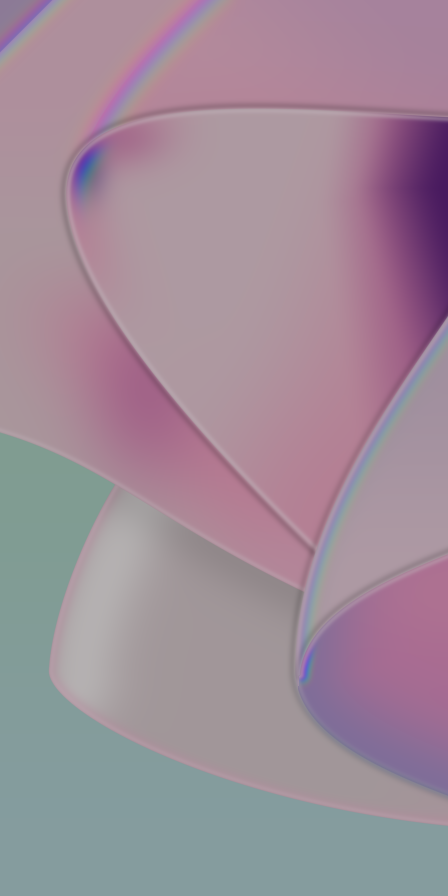
Reproduce this background procedurally as a Shadertoy shader.

```glsl
#define RIM_WIDTH 0.0065
#define RIM_LIGHT 0.45
#define SHADE_WIDTH 0.018
#define SHADE_DEPTH 0.16
#define SHEEN 0.20
#define SEARCH_STEPS 16
#define REFINE_STEPS 9

const vec3 MIST = vec3(0.66, 0.59, 0.61);
const vec3 ROSE = vec3(0.70, 0.54, 0.61);
const vec3 PINK = vec3(0.71, 0.48, 0.57);
const vec3 MAGENTA = vec3(0.61, 0.36, 0.52);
const vec3 VIOLET = vec3(0.28, 0.10, 0.37);
const vec3 LAVENDER = vec3(0.48, 0.43, 0.60);
const vec3 SILVER = vec3(0.72, 0.71, 0.71);
const vec3 PEARL = vec3(0.78, 0.72, 0.75);

vec2 cubic(vec2 a, vec2 b, vec2 c, vec2 d, float t, out vec2 tangent) {
    vec2 m = mix(b, c, t);
    vec2 u = mix(mix(a, b, t), m, t), v = mix(m, mix(c, d, t), t);
    tangent = v - u;
    return mix(u, v, t);
}

// Signed distance to a cubic curve, positive on its left side
float curve(vec2 p, vec2 a, vec2 b, vec2 c, vec2 d) {
    float best = 0.0, nearest = 1e3, h = 1.0 / float(SEARCH_STEPS);
    vec2 tangent;
    for (int i = 0; i <= SEARCH_STEPS; i++) {
        float t = float(i) * h, gap = distance(p, cubic(a, b, c, d, t, tangent));
        if (gap < nearest) { nearest = gap; best = t; }
    }
    for (int i = 0; i < REFINE_STEPS; i++) {
        h *= 0.5;
        float lo = max(best - h, 0.0), hi = min(best + h, 1.0);
        float dl = distance(p, cubic(a, b, c, d, lo, tangent));
        float dh = distance(p, cubic(a, b, c, d, hi, tangent));
        if (dl < nearest) { nearest = dl; best = lo; }
        if (dh < nearest) { nearest = dh; best = hi; }
    }
    vec2 q = p - cubic(a, b, c, d, best, tangent);
    return tangent.x * q.y - tangent.y * q.x < 0.0 ? -nearest : nearest;
}

float closer(float a, float b) { return abs(a) < abs(b) ? a : b; }
float bell(float x, float w) { return exp(-x * x / (w * w)); }
float glow(vec2 p, vec2 center, vec2 radius) {
    vec2 q = (p - center) / radius;
    return exp(-dot(q, q));
}
float cover(float d) {
    float aa = 0.8 / iResolution.x;
    return smoothstep(-aa, aa, d);
}
vec3 spectrum(float t) { return 0.5 + 0.5 * cos(6.2832 * (t + vec3(0.0, 0.33, 0.67))); }

// Soft shade beside an edge, topped by a thin pale rim
vec3 edge(vec3 col, float d, float strength) {
    col *= 1.0 - SHADE_DEPTH * strength * bell(d + 0.006, SHADE_WIDTH * 0.5);
    return mix(col, PEARL, RIM_LIGHT * strength * bell(d - 0.004, RIM_WIDTH));
}
vec3 iridescence(vec3 col, float d, float width, float amount) {
    return col + SHEEN * amount * bell(d, width) * (spectrum(0.35 + d / width * 0.35) - 0.5);
}

void mainImage(out vec4 fragColor, in vec2 fragCoord) {
    vec2 p = fragCoord / iResolution.xy * vec2(1.0, 2.0);

    // Outlines of the folded sheets
    float sheet = curve(p, vec2(-.026, 1.042), vec2(.234, .971), vec2(.339, .841), vec2(.682, .677));
    float fold = closer(
        curve(p, vec2(1.026, 1.737), vec2(.651, 1.755), vec2(.151, 1.818), vec2(.148, 1.57)),
        curve(p, vec2(.148, 1.57), vec2(.148, 1.375), vec2(.383, 1.083), vec2(.716, .76)));
    float petal = closer(
        curve(p, vec2(1.026, 1.333), vec2(.872, 1.102), vec2(.659, .828), vec2(.659, .503)),
        curve(p, vec2(.659, .503), vec2(.661, .359), vec2(.859, .276), vec2(1.026, .214)));
    float lip = curve(p, vec2(1.026, .773), vec2(.833, .698), vec2(.682, .62), vec2(.669, .495));
    float tailSide = curve(p, vec2(.273, .945), vec2(.182, .802), vec2(.115, .62), vec2(.109, .503));
    float tail = closer(tailSide,
        curve(p, vec2(.109, .503), vec2(.107, .411), vec2(.495, .203), vec2(1.026, .154)));
    float crease = curve(p, vec2(.469, 2.026), vec2(.313, 1.87), vec2(.234, 1.779), vec2(.172, 1.635));
    float corner = (p.x - p.y + 1.883) * 0.7071;

    // Teal backdrop
    vec3 col = mix(vec3(0.52, 0.61, 0.62), vec3(0.50, 0.61, 0.57), smoothstep(0.1, 1.0, p.y));

    // Grey tail with a silvery band
    vec3 grey = mix(vec3(0.63, 0.59, 0.60), SILVER, 0.85 * bell(tailSide - 0.075, 0.09));
    grey = mix(grey, ROSE, 0.35 * smoothstep(0.6, 1.1, p.x - p.y * 0.5));
    grey = mix(grey, ROSE, 0.6 * bell(tail, 0.02));
    grey *= 1.0 - 0.10 * bell(sheet, 0.07);
    col = mix(col, edge(grey, tail, 0.6), cover(tail));

    // Wide back sheet, blushing beside the fold
    vec3 back = mix(MIST, ROSE, smoothstep(1.35, 1.85, p.y) * 0.6);
    float blush = bell(fold, 0.17) * smoothstep(1.5, 1.15, p.y);
    back = mix(back, PINK, blush);
    back = mix(back, MAGENTA, 0.75 * glow(p, vec2(0.33, 1.13), vec2(0.13, 0.19)));
    back = mix(back, ROSE, 0.6 * glow(p, vec2(0.68, 0.72), vec2(0.2, 0.16)));
    vec3 upper = mix(ROSE, vec3(0.65, 0.51, 0.61), smoothstep(0.5, 1.1, p.x + p.y - 1.8));
    upper = mix(upper, PINK, 0.25 * bell(fold, 0.1));
    float above = smoothstep(1.60, 1.74, p.y);
    back = mix(back, upper, cover(crease) * above);
    back = iridescence(back, crease - 0.015, 0.035, above);
    back = mix(vec3(0.55, 0.48, 0.59), back, cover(corner));
    back = iridescence(back, corner, 0.025, 1.0);
    col = mix(col, edge(back, sheet, 0.8), cover(sheet));

    // Inside of the large fold
    vec3 inner = mix(vec3(0.68, 0.60, 0.63), PINK, 0.75 * smoothstep(0.45, 0.9, p.x - 0.35 * (p.y - 1.15)));
    inner = mix(inner, PINK, 0.5 * glow(p, vec2(0.72, 0.85), vec2(0.28, 0.24)));
    inner = mix(inner, PINK, 0.8 * bell(fold, 0.09) * smoothstep(1.2, 1.55, p.y) * smoothstep(0.5, 0.2, p.x));
    inner = mix(inner, MAGENTA, smoothstep(0.70, 0.90, p.x - 0.15 * abs(p.y - 1.55)));
    inner = mix(inner, VIOLET, smoothstep(0.78, 1.0, p.x - 0.28 * abs(p.y - 1.58)));
    inner = mix(inner, MAGENTA, 0.6 * glow(p, vec2(0.27, 1.69), vec2(0.10, 0.06)));
    float pocket = glow(p, vec2(0.19, 1.63), vec2(0.045, 0.075));
    inner = mix(inner, vec3(0.34, 0.33, 0.52), 0.85 * pocket);
    inner = iridescence(inner, fold - 0.025, 0.03, 1.5 * pocket);
    col = mix(col, inner, cover(fold));
    col = edge(col, fold, cover(sheet));

    // Right petal: pale outside, vivid inside
    vec3 outside = mix(vec3(0.63, 0.56, 0.62), vec3(0.68, 0.60, 0.64), smoothstep(1.2, 0.7, p.y));
    outside = mix(outside, vec3(0.54, 0.58, 0.60), 0.6 * bell(petal, 0.04));
    outside = iridescence(outside, petal - 0.015, 0.02, 0.7);
    vec3 inside = mix(vec3(0.66, 0.42, 0.57), LAVENDER, 0.9 * bell(petal, 0.13));
    inside = mix(inside, PINK, 0.4 * glow(p, vec2(1.0, 0.68), vec2(0.2, 0.12)));
    float glint = glow(p, vec2(0.685, 0.51), vec2(0.02, 0.05));
    inside = iridescence(inside, lip - 0.012, 0.015, 2.0 * glint);
    outside = mix(outside, inside, cover(lip));
    outside = edge(outside, lip, 0.9);
    col = mix(col, outside, cover(petal));
    float underside = smoothstep(0.55, 0.35, p.y);
    col = edge(col, petal, mix(0.8, 0.35, underside));
    col = mix(col, vec3(0.43, 0.46, 0.55), 0.5 * underside * bell(petal, 0.008));

    fragColor = vec4(clamp(col, 0.0, 1.0), 1.0);
}
```
